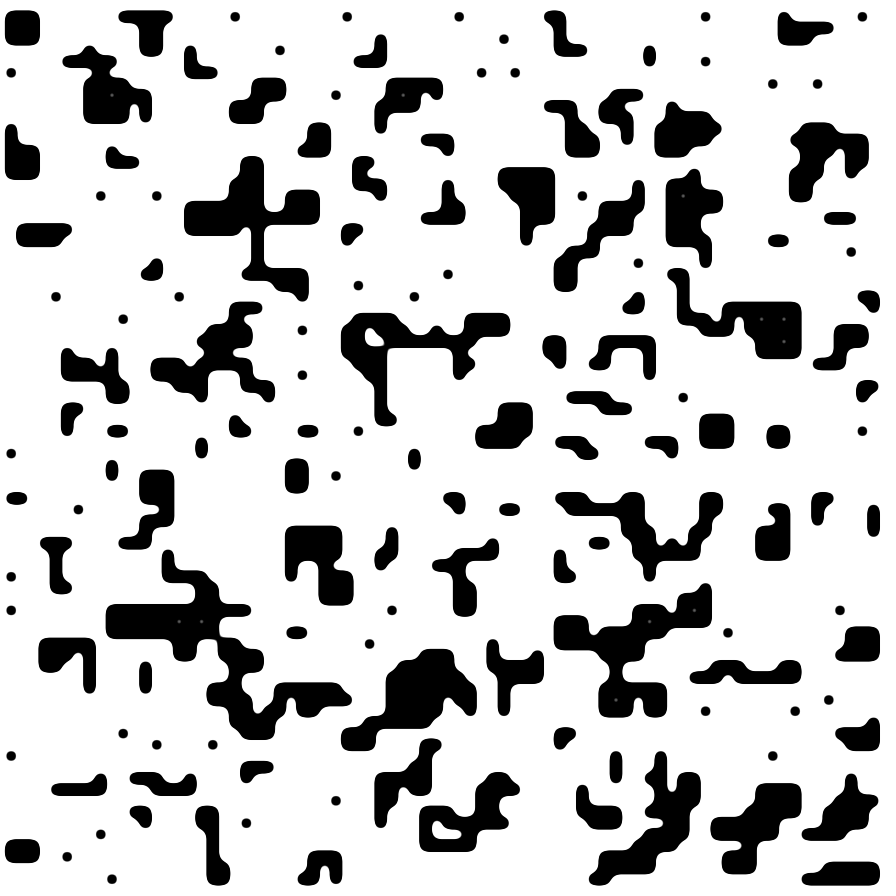
A WebGL 1 fragment shader for this texture:

```glsl
precision highp float;

uniform vec2 u_resolution;

#define CELLS 80.0        // grid cells across the canvas
#define SEED_SHARE 0.09   // share of cells that hold a seed
#define SOLID_SHARE 0.2   // share of seed pairs joined by a full block
#define LEVEL 0.43        // contour of the smoothed grid
#define INK vec3(0.0)
#define PAPER vec3(1.0)

float hash(vec2 p) {
  vec3 q = fract(vec3(p.xyx) * 0.1031);
  q += dot(q, q.yzx + 33.33);
  return fract((q.x + q.y) * q.z);
}

// Random seeds, kept clear of the border
bool isSeed(vec2 cell) {
  vec2 inside = step(1.0, cell) * step(cell, vec2(CELLS - 2.0));
  return inside.x * inside.y > 0.5 && hash(cell + 17.0) < SEED_SHARE;
}

// Is the cell on the elbow or block that joins seeds a and b?
bool onLink(vec2 cell, vec2 a, vec2 b) {
  vec2 low = min(a, b);
  vec2 high = max(a, b);
  if (any(lessThan(cell, low)) || any(greaterThan(cell, high))) return false;
  vec2 key = a + b;
  vec2 elbow = hash(key + 211.0) < 0.5 ? vec2(b.x, a.y) : vec2(a.x, b.y);
  return cell.x == elbow.x || cell.y == elbow.y
      || hash(key + 307.0) < SOLID_SHARE;
}

// A cell is filled if it links any two seeds at most two cells apart
float filled(vec2 cell) {
  for (int ay = -2; ay <= 0; ay++) {
    for (int ax = -2; ax <= 2; ax++) {
      vec2 a = cell + vec2(float(ax), float(ay));
      if (!isSeed(a)) continue;
      for (int by = 0; by <= 2; by++) {
        for (int bx = -2; bx <= 2; bx++) {
          vec2 b = a + vec2(float(bx), float(by));
          if (onLink(cell, a, b) && isSeed(b)) return 1.0;
        }
      }
    }
  }
  return 0.0;
}

// Quadratic B-spline weight
float spline(float x) {
  x = abs(x);
  float tail = max(1.5 - x, 0.0);
  return x < 0.5 ? 0.75 - x * x : 0.5 * tail * tail;
}

void main() {
  float size = min(u_resolution.x, u_resolution.y);
  vec2 grid = gl_FragCoord.xy / size * CELLS - vec2(0.0, 0.5);
  vec2 cell = floor(grid + 0.5);
  vec2 local = grid - cell;

  // Smooth the filled cells into rounded shapes
  float field = 0.0;
  for (int y = -1; y <= 1; y++) {
    for (int x = -1; x <= 1; x++) {
      vec2 offset = vec2(float(x), float(y));
      vec2 d = local - offset;
      field += spline(d.x) * spline(d.y) * filled(cell + offset);
    }
  }

  float edge = 0.5 * CELLS / size;
  float ink = smoothstep(LEVEL - edge, LEVEL + edge, field);
  gl_FragColor = vec4(mix(PAPER, INK, ink), 1.0);
}
```
